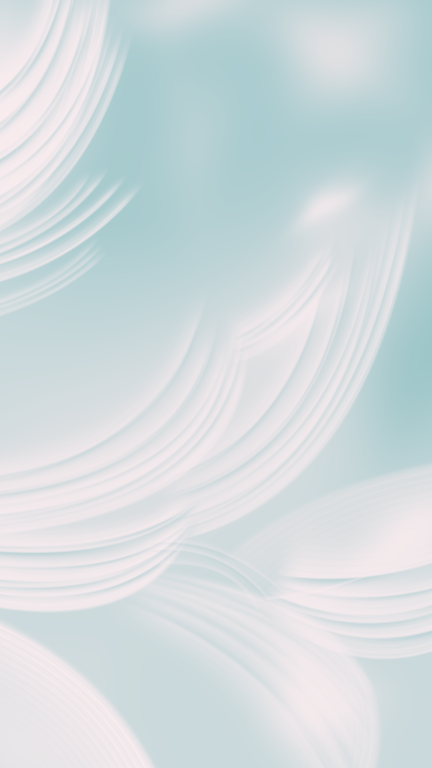
Give the GLSL for this background, as a Shadertoy shader.

```glsl
// Pale, soft-focus feathers drifting over a misty teal backdrop.
// Each feather is a soft body under a fan of curved barbs blended between two
// Bezier arcs; barbs have crisp rims, thin shaded slits and sine-wave fibres.

const vec3 TEAL  = vec3(0.65, 0.793, 0.807);
const vec3 DEEP  = vec3(0.58, 0.76, 0.77);
const vec3 HAZE  = vec3(0.79, 0.85, 0.86);
const vec3 MIST  = vec3(0.88, 0.878, 0.888);
const vec3 BLUSH = vec3(0.975, 0.925, 0.935);
const vec3 SHADE = vec3(0.67, 0.80, 0.815);

struct Curve { vec2 a, b, c; };

Curve arc(float ax, float ay, float bx, float by, float cx, float cy) {
    return Curve(vec2(ax, ay), vec2(bx, by), vec2(cx, cy));
}

float hash(float n) { return fract(sin(n * 127.1) * 437.585); }

// Soft rotated, slightly rippled ellipse; oval holds centre and radii
float glow(vec2 p, vec4 oval, float angle) {
    float s = sin(angle), c = cos(angle);
    vec2 q = mat2(c, -s, s, c) * (p - oval.xy) / oval.zw;
    q += 0.13 * sin(q.yx * 3.1 + oval.xy);
    return exp(-dot(q, q));
}

// Signed distance (positive on the left of travel) and parameter
vec2 nearest(vec2 p, Curve k) {
    vec2 chord = k.c - k.a, q, d;
    float t = clamp(dot(p - k.a, chord) / dot(chord, chord), 0.0, 1.0);
    for (int i = 0; i < 5; i++) {
        q = mix(mix(k.a, k.b, t), mix(k.b, k.c, t), t);
        d = 2.0 * mix(k.b - k.a, k.c - k.b, t);
        t = clamp(t + dot(p - q, d) / dot(d, d), 0.0, 1.0);
    }
    vec2 r = p - q;
    return vec2(length(r) * (d.x * r.y < d.y * r.x ? -1.0 : 1.0), t);
}

// One barb: x is its light, y the thin broken shadow outside its rim
vec2 barb(vec2 p, Curve k, float edge, float depth, float seed) {
    vec2 n = nearest(p, k);
    float d = n.x, t = n.y;
    float fall = max(d, 0.0) / (depth * mix(1.0, 0.45, t));
    float fibre = 0.87 + 0.08 * sin(d * 43.0 + 2.0 * sin(t * 5.0 + seed))
                       + 0.05 * sin(d * 83.0 + t * 9.0);
    float ends = smoothstep(0.0, 0.14, t) * smoothstep(1.0, 0.83, t);
    float inside = smoothstep(-edge, edge, d);
    float slit = min(d, 0.0) / (0.12 * depth + edge);
    float broken = 0.6 + 0.4 * sin(t * 8.0 + seed * 2.4);
    return ends * vec2(inside * exp(-fall * fall) * fibre,
                       (1.0 - inside) * exp(-slit * slit) * broken);
}

vec3 body(vec3 col, vec2 p, Curve k, float edge, float depth, vec3 tint, float strength) {
    return mix(col, tint, strength * barb(p, k, edge, depth, 0.0).x);
}

// Barbs spread unevenly from curve u to curve v, each laid over the last
vec3 fan(vec3 col, vec2 p, Curve u, Curve v, int count, float edge, float depth, float strength) {
    for (int i = 0; i < count; i++) {
        float id = float(i), loose = min(id, 1.0);
        vec3 jitter = vec3(hash(id + 3.0), hash(id + 17.0), hash(id + 31.0)) - 0.5;
        vec3 s = (id + loose * jitter) / (float(count) - 1.0);
        Curve k = Curve(mix(u.a, v.a, s.x), mix(u.b, v.b, s.y), mix(u.c, v.c, s.z));
        k.c += 0.25 * jitter.y * (k.c - k.b);
        float size = depth * (1.0 + jitter.z);
        vec2 light = strength * (0.8 + 0.4 * jitter.x) * barb(p, k, edge, size, id);
        col = mix(col, SHADE, 0.85 * light.y * loose);
        col = mix(col, BLUSH, light.x);
    }
    return col;
}

// Teal gradient with blurred distant down
vec3 backdrop(vec2 p) {
    vec3 col = mix(HAZE, TEAL, smoothstep(6.5, 13.5, p.y + 0.3 * (p.x - 3.0)));
    col = mix(col, DEEP, 0.85 * glow(p, vec4(9.0, 8.8, 1.4, 2.3), -0.3));
    col = mix(col, DEEP, 0.4 * glow(p, vec4(1.9, 11.7, 1.3, 1.2), 0.6));
    col = mix(col, MIST, glow(p, vec4(7.1, 15.0, 1.4, 1.15), -0.3));
    col = mix(col, MIST, 0.85 * glow(p, vec4(3.9, 16.0, 1.3, 0.75), 0.0));
    col = mix(col, MIST, 0.7 * glow(p, vec4(9.1, 12.0, 0.5, 0.9), 0.0));
    return mix(col, MIST, 0.3 * glow(p, vec4(4.0, 13.3, 0.8, 1.6), 0.0));
}

vec3 lowerFeathers(vec2 p, vec3 col) {
    // Right feather
    col = body(col, p, arc(11.0, 6.6, 6.4, 6.2, 4.4, 4.1), 0.1, 2.4, MIST, 0.9);
    col = mix(col, BLUSH, 0.85 * glow(p, vec4(8.6, 4.8, 1.6, 0.7), 0.5));
    col = fan(col, p, arc(5.3, 3.4, 8.2, 1.0, 10.8, 3.5), arc(5.6, 4.0, 8.3, 3.7, 10.8, 5.0), 6, 0.03, 0.6, 0.8);
    col = body(col, p, arc(5.4, 3.5, 6.6, 3.55, 7.9, 4.1), 0.03, 0.07, BLUSH, 0.7);
    // Bottom centre feather
    col = body(col, p, arc(7.4, -1.2, 9.5, 3.4, 2.6, 4.2), 0.1, 1.2, BLUSH, 0.6);
    col = fan(col, p, arc(8.0, 1.4, 6.3, 4.0, 2.0, 4.3), arc(7.3, -1.4, 6.0, 2.2, 2.4, 3.5), 9, 0.05, 0.6, 0.32);
    col = mix(col, BLUSH, 0.85 * glow(p, vec4(6.6, 1.5, 1.2, 0.9), -0.7));
    // Bottom left feather
    col = mix(col, BLUSH, 0.6 * glow(p, vec4(0.2, 0.6, 1.8, 1.6), 0.0));
    return body(col, p, arc(3.7, -1.1, 2.4, 2.4, -1.2, 3.5), 0.11, 2.2, BLUSH, 1.0);
}

vec3 middleFeathers(vec2 p, vec3 col) {
    // Wide right-hand plume
    Curve plume = arc(3.2, 4.65, 7.8, 5.3, 8.75, 12.2);
    col = mix(col, MIST, 0.85 * glow(p, vec4(5.2, 8.2, 3.9, 2.0), 0.85));
    col = mix(col, MIST, 0.75 * glow(p, vec4(7.3, 11.2, 1.3, 1.1), 0.7));
    col = body(col, p, plume, 0.04, 0.7, BLUSH, 0.55);
    col = fan(col, p, plume, arc(3.2, 6.0, 6.3, 7.0, 6.8, 10.9), 9, 0.03, 0.35, 0.6);
    col = mix(col, BLUSH, 0.8 * glow(p, vec4(6.05, 9.35, 1.1, 0.4), 0.6));
    col = fan(col, p, arc(4.7, 8.4, 6.3, 8.7, 7.1, 10.6), arc(4.8, 9.0, 6.1, 9.6, 6.9, 11.0), 4, 0.04, 0.3, 0.6);
    col = mix(col, BLUSH, 0.75 * glow(p, vec4(6.8, 11.7, 0.7, 0.3), 0.7));
    // Left plume, its lower sweep and loose hairs
    Curve swoop = arc(-1.5, 4.8, 5.1, 4.9, 5.2, 8.9);
    col = mix(col, MIST, 0.75 * glow(p, vec4(1.6, 6.2, 3.4, 1.9), 0.45));
    col = body(col, p, swoop, 0.04, 1.1, BLUSH, 0.6);
    col = fan(col, p, swoop, arc(-1.5, 6.0, 3.4, 6.2, 4.25, 9.9), 9, 0.035, 0.38, 0.5);
    Curve sweep = arc(-1.5, 3.7, 2.7, 2.4, 4.0, 4.9);
    col = body(col, p, sweep, 0.04, 1.2, BLUSH, 0.75);
    col = fan(col, p, sweep, arc(-1.5, 4.8, 2.6, 4.4, 4.3, 5.8), 7, 0.03, 0.38, 0.8);
    return fan(col, p, arc(3.0, 4.2, 4.9, 4.5, 5.4, 3.2), arc(3.0, 4.7, 4.6, 4.9, 5.9, 3.5), 3, 0.03, 0.08, 0.5);
}

vec3 upperFeather(vec2 p, vec3 col) {
    col = mix(col, BLUSH, 0.95 * glow(p, vec4(0.1, 14.0, 1.4, 2.6), -0.3));
    col = body(col, p, arc(-1.2, 10.8, 1.95, 11.5, 2.4, 17.0), 0.05, 1.9, BLUSH, 0.85);
    col = fan(col, p, arc(-1.2, 10.75, 1.85, 11.4, 2.75, 15.2), arc(-1.2, 13.5, 0.9, 14.2, 1.3, 17.1), 11, 0.03, 0.45, 0.8);
    col = fan(col, p, arc(-1.2, 9.9, 1.5, 10.2, 2.95, 12.1), arc(-1.2, 10.7, 1.1, 11.1, 2.1, 12.6), 4, 0.03, 0.2, 1.0);
    return fan(col, p, arc(-1.2, 9.1, 1.2, 9.6, 2.2, 10.7), arc(-1.2, 9.4, 1.2, 9.8, 2.1, 11.0), 3, 0.035, 0.13, 0.65);
}

void mainImage(out vec4 fragColor, in vec2 fragCoord) {
    vec2 p = fragCoord / iResolution.xy * vec2(9.0, 16.0);
    vec3 col = lowerFeathers(p, backdrop(p));
    fragColor = vec4(upperFeather(p, middleFeathers(p, col)), 1.0);
}
```
